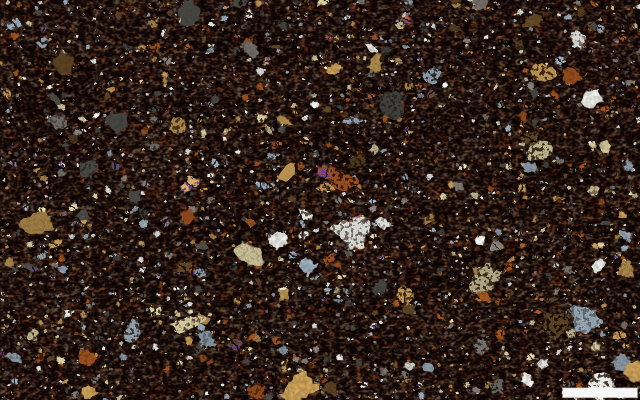
Write a Shadertoy shader that draws this texture.

```glsl
const float LARGEST_CELL = 0.13;    // cell of the coarsest grains, canvas heights
const float CELL_RATIO = 0.47;      // size step between grain layers
const int LAYERS = 4;
const float GRAIN_CHANCE = 0.27;
const float EDGE_BLUR = 0.0024;
const float MATRIX_SCALE = 78.0;
const float BEDDING_TILT = 0.9;     // spread of grain directions around horizontal
const vec2 BEDDING_STRETCH = vec2(0.72, 1.0);

const vec3 BLACK = vec3(0.035, 0.012, 0.012);
const vec3 DARK_BROWN = vec3(0.10, 0.042, 0.03);
const vec3 UMBER = vec3(0.20, 0.14, 0.105);
const vec3 RUST = vec3(0.29, 0.115, 0.04);
const vec3 TAUPE = vec3(0.36, 0.29, 0.23);
const vec3 VIOLET = vec3(0.38, 0.25, 0.62);
const vec3 BAR_WHITE = vec3(0.97);
const vec3 GRAIN_TONES[8] = vec3[8](
    vec3(0.96, 0.97, 0.95), vec3(0.87, 0.83, 0.65),
    vec3(0.60, 0.67, 0.73), vec3(0.52, 0.50, 0.47),
    vec3(0.76, 0.60, 0.33), vec3(0.66, 0.34, 0.13),
    vec3(0.30, 0.30, 0.28), vec3(0.37, 0.27, 0.14));

vec3 hash3(vec2 cell, int seed) {
    uvec3 v = uvec3(ivec3(ivec2(cell), seed)) * 1664525u + 1013904223u;
    v.x += v.y * v.z; v.y += v.z * v.x; v.z += v.x * v.y;
    v ^= v >> 16u;
    v.x += v.y * v.z; v.y += v.z * v.x; v.z += v.x * v.y;
    return vec3(v >> 8u) / 16777216.0;
}

vec2 direction(float angle) { return vec2(cos(angle), sin(angle)); }

float slope(vec2 corner, vec2 offset) {
    return dot(direction(6.2832 * hash3(corner, 91).x), offset);
}

float gradientNoise(vec2 p) {
    vec2 i = floor(p), f = p - i;
    vec2 u = f * f * f * (f * (f * 6.0 - 15.0) + 10.0);
    vec2 e = vec2(1.0, 0.0);
    return mix(mix(slope(i, f), slope(i + e, f - e), u.x),
               mix(slope(i + e.yx, f - e.yx), slope(i + 1.0, f - 1.0), u.x), u.y);
}

// Fine dark groundmass with rusty flecks and faint bedding bands
vec3 groundmass(vec2 p) {
    vec2 q = p * BEDDING_STRETCH;
    float fine = 0.6 * gradientNoise(q * MATRIX_SCALE)
               + 0.55 * gradientNoise(q * MATRIX_SCALE * 2.1 + 37.0);
    float bands = gradientNoise(p * vec2(4.0, 13.0) + 11.0);
    float t = fine + 0.14 * bands;
    float rusty = smoothstep(-0.05, 0.4, gradientNoise(p * 24.0 + 5.0)
                                       + 0.5 * gradientNoise(q * 95.0 + 71.0));
    vec3 col = mix(BLACK, DARK_BROWN, smoothstep(-0.36, 0.02, t));
    col = mix(col, mix(UMBER, RUST, 0.75 * rusty), smoothstep(-0.06, 0.22, t));
    return mix(col, mix(TAUPE, RUST * 1.5, 0.6 * rusty), smoothstep(0.17, 0.45, t));
}

// Ellipse cut by random planes into an angular fragment
float fragmentDistance(vec2 q, float radius, vec2 cell, int seed) {
    float d = length(q) - radius;
    for (int k = 0; k < 5; k++) {
        vec3 h = hash3(cell, seed + 10 + k);
        vec2 normal = direction(6.2832 * (float(k) + 0.8 * h.x) / 5.0);
        d = max(d, dot(q, normal) - radius * mix(0.5, 0.95, h.y));
    }
    return d;
}

// Crystal colour with mottling, strained tints and an occasional crack
vec3 grainColour(vec2 p, vec2 q, vec3 kind) {
    vec3 tone = GRAIN_TONES[int(kind.x * 8.0)] * mix(0.8, 1.06, kind.y);
    float mottle = gradientNoise(p * 95.0 + kind.xy * 50.0)
                 + 0.5 * gradientNoise(p * 190.0 + kind.yz * 50.0);
    float rough = smoothstep(0.25, 0.9, kind.z);
    vec3 col = tone * (1.0 + 0.2 * mottle);
    col = mix(col, tone * vec3(0.28, 0.22, 0.18), rough * smoothstep(-0.08, 0.32, mottle));
    col = mix(col, VIOLET, step(0.93, kind.y) * smoothstep(0.0, 0.3, -mottle));
    float crack = 1.0 - smoothstep(0.0008, 0.0032, abs(q.x + 0.25 * q.y + 0.006 * mottle));
    return mix(col, BLACK, 0.85 * crack * step(0.78, kind.y));
}

vec3 addGrains(vec3 col, vec2 p, float size, int seed, float blur) {
    vec2 home = floor(p / size);
    float wobble = gradientNoise(p * 2.6 / (size * 0.35) + float(seed));
    for (int j = -1; j <= 1; j++)
    for (int i = -1; i <= 1; i++) {
        vec2 cell = home + vec2(i, j);
        vec3 place = hash3(cell, seed);
        if (place.z > GRAIN_CHANCE) continue;
        vec3 form = hash3(cell, seed + 1);
        vec2 offset = p - (cell + 0.5 + 0.6 * (place.xy - 0.5)) * size;
        float radius = size * mix(0.2, 0.46, form.x);
        if (length(offset) > radius * 1.3 + blur) continue;
        vec2 axis = direction((form.y - 0.5) * 2.0 * BEDDING_TILT);
        float stretch = mix(1.0, 2.1, form.z * form.z);
        vec2 q = vec2(dot(offset, axis), dot(offset, vec2(-axis.y, axis.x)) * stretch);
        float d = fragmentDistance(q, radius, cell, seed) + 0.28 * radius * wobble;
        float cover = 1.0 - smoothstep(-blur, blur, d);
        col = mix(col, grainColour(p, q, hash3(cell, seed + 2)), cover);
    }
    return col;
}

void mainImage(out vec4 fragColor, in vec2 fragCoord) {
    vec2 p = fragCoord / iResolution.y;
    float pixel = 1.0 / iResolution.y;
    float blur = max(EDGE_BLUR, 0.75 * pixel);
    vec3 col = groundmass(p);

    // Small grains first, large ones on top
    for (int k = LAYERS - 1; k >= 0; k--) {
        float size = LARGEST_CELL * pow(CELL_RATIO, float(k));
        col = addGrains(col, p, size, 100 * (k + 1), min(blur, size * 0.12));
    }

    // Plain scale bar in the lower right corner
    vec2 fromCorner = vec2(iResolution.x / iResolution.y - p.x, p.y);
    vec2 edge = abs(fromCorner - vec2(0.1, 0.018)) - vec2(0.094, 0.0125);
    col = mix(col, BAR_WHITE, 1.0 - smoothstep(-pixel, pixel, max(edge.x, edge.y)));

    fragColor = vec4(col, 1.0);
}
```
